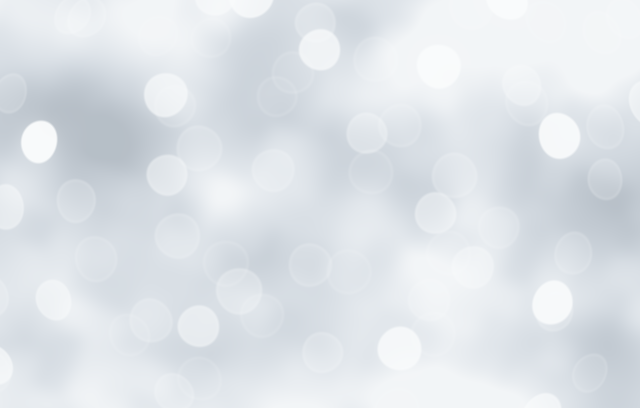
This background is drawn by a Shadertoy shader. Its source:

```glsl
float hash(vec2 p) {
    vec3 q = fract(p.xyx * 0.1031);
    q += dot(q, q.yzx + 33.33);
    return fract((q.x + q.y) * q.z);
}

float noise(vec2 p) {
    vec2 i = floor(p), f = fract(p);
    f = f * f * f * (f * (f * 6.0 - 15.0) + 10.0);
    return mix(mix(hash(i), hash(i + vec2(1, 0)), f.x),
               mix(hash(i + vec2(0, 1)), hash(i + vec2(1, 1)), f.x), f.y);
}

// Soft clouds: three octaves, each one turned to hide the lattice
float clouds(vec2 p) {
    mat2 turn = mat2(0.8, 0.6, -0.6, 0.8);
    float sum = 0.0, weight = 0.54;
    for (int i = 0; i < 3; i++) {
        p = turn * p;
        sum += weight * noise(p);
        p = p * 1.9 + 7.3;
        weight *= 0.55;
    }
    return sum;
}

// Gaussian spot with separate widths
float spot(vec2 p, vec2 center, vec2 size) {
    vec2 d = (p - center) / size;
    return exp(-dot(d, d));
}

vec3 backdrop(vec2 p, vec2 uv) {
    float light = 0.57 + 1.35 * (clouds(p * 3.4 + 4.0) - 0.5);

    // Pale borders and corners, dim flanks
    light += 0.32 * smoothstep(0.72, 1.0, uv.y);
    light += 0.28 * smoothstep(0.17, 0.0, uv.y);
    light += 0.35 * spot(uv, vec2(0.95, 1.0), vec2(0.25, 0.3));
    light += 0.25 * spot(uv, vec2(0.0, 1.0), vec2(0.2, 0.2));
    light -= 0.24 * spot(uv, vec2(0.82, 0.5), vec2(0.2, 0.22));
    light -= 0.22 * spot(uv, vec2(0.12, 0.57), vec2(0.16, 0.2));
    light -= 0.20 * spot(uv, vec2(0.42, 0.95), vec2(0.14, 0.12));
    light -= 0.20 * spot(uv, vec2(0.38, 0.14), vec2(0.1, 0.12));
    light = clamp(light, 0.06, 1.0);

    vec3 color = mix(vec3(0.70, 0.733, 0.766), vec3(0.95, 0.96, 0.968), light);
    return color + vec3(0.0, 0.02, 0.045) * light * (1.0 - light);
}

// Out-of-focus light: x is coverage, y is the thin rim, z is the halo
vec3 lightDisc(vec2 p, vec2 center, vec2 middle, float radius) {
    vec2 offset = center - middle, d = p - center;
    vec2 axis = normalize(offset + 0.0001);

    // Lens squeeze toward the borders
    vec2 q = vec2(dot(d, axis), dot(d, vec2(-axis.y, axis.x)));
    q.x *= 1.0 + 0.28 * smoothstep(0.35, 0.9, length(offset));
    float angle = atan(q.y, q.x + 0.00001);
    float edge = length(q) - radius * (1.0 + 0.015 * sin(3.0 * angle + center.x * 20.0));

    float cover = smoothstep(0.004, -0.004, edge);
    float rim = cover * smoothstep(-0.011, -0.003, edge);
    return vec3(cover, rim, exp(-max(edge, 0.0) * 45.0));
}

void mainImage(out vec4 fragColor, in vec2 fragCoord) {
    vec2 uv = fragCoord / iResolution.xy;
    float aspect = iResolution.x / iResolution.y;
    vec2 p = vec2(uv.x * aspect, uv.y);
    vec3 color = backdrop(p, uv);

    // Faint discs first, bright ones on top
    const int count = 66;
    for (int i = 0; i < count; i++) {
        float id = float(i), rank = id / float(count);
        vec2 jitter = vec2(hash(vec2(id, 3.7)), hash(vec2(id, 9.1))) - 0.5;
        vec2 place = fract(id * vec2(0.7549, 0.5698) + 0.3 + jitter * 0.16);
        place = place * 1.04 - 0.02;

        vec2 away = abs(place - 0.5);
        float outer = smoothstep(0.16, 0.38, max(away.x, away.y));
        float bright = smoothstep(0.55, 0.82, rank) * mix(0.3, 1.0, outer);
        float vary = hash(vec2(id, 17.3));
        float alpha = 0.05 + 0.16 * vary + 0.78 * bright * mix(0.55, 1.0, vary);

        float radius = 0.05 + 0.007 * hash(vec2(id, 23.9));
        vec3 disc = lightDisc(p, place * vec2(aspect, 1.0), vec2(aspect, 1.0) * 0.5, radius);
        float blend = disc.x * alpha + disc.y * 0.09 * (1.0 - alpha);
        blend += 0.12 * bright * disc.z * (1.0 - disc.x);
        color = mix(color, vec3(0.978, 0.985, 0.988), min(blend, 0.97));
    }

    fragColor = vec4(color, 1.0);
}
```
